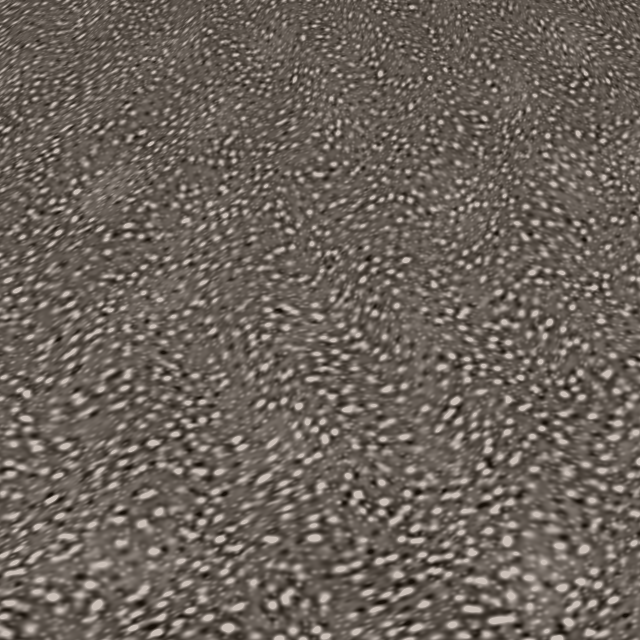
Write a Shadertoy shader that draws this texture.

```glsl
// A woven carpet seen at a slant: soft, tilted tufts that shrink with distance.
// Tufts are cellular noise: each cell scatters one bright or dark bump with an
// opposite rim, laid on a receding ground plane and toned from brown to beige.

const vec3  DARK_BROWN  = vec3(0.22, 0.19, 0.16);
const vec3  LIGHT_BEIGE = vec3(0.68, 0.64, 0.61);
const float HORIZON      = 1.55;             // height of the vanishing line
const float FORESHORTEN  = 0.70;             // how fast rows crowd together
const float TILT         = 0.38;             // tuft direction in radians
const vec2  TUFT_DENSITY = vec2(58.0, 88.0); // cells along and across a tuft
const float BUMP_FALLOFF = 4.0;
const float WARP_SIZE    = 0.007;
const float FIBRE_SCALE  = 1.9;
const float FIBRE_AMOUNT = 0.28;
const float PATCH_SCALE  = 0.09;
const float PATCH_AMOUNT = 0.10;
const vec2  TONE_RANGE     = vec2(0.48, 0.37); // near, far
const vec2  CONTRAST_RANGE = vec2(1.05, 0.58); // near, far

vec3 hash3(vec2 cell) {
    vec3 p = fract(cell.xyx * vec3(0.1031, 0.1030, 0.0973));
    p += dot(p, p.yxz + 33.33);
    return fract((p.xxy + p.yzz) * p.zyx);
}

// Sum of rimmed bumps, one at a random place in every cell; mean is zero.
float tufts(vec2 p) {
    vec2 cell = floor(p);
    float sum = 0.0;
    for (int j = -2; j <= 2; j++) {
        for (int i = -2; i <= 2; i++) {
            vec2 neighbour = cell + vec2(i, j);
            vec3 rnd = hash3(neighbour);
            vec2 offset = p - neighbour - rnd.xy;
            float u = BUMP_FALLOFF * dot(offset, offset);
            sum += mix(-0.6, 1.6, rnd.z) * (1.0 - u) * exp(-u);
        }
    }
    return sum;
}

// Canvas to ground plane: columns converge and rows crowd toward the horizon.
vec2 groundPlane(vec2 uv) {
    float nearness = HORIZON - uv.y;
    float rowPower = 1.0 - FORESHORTEN;
    return vec2(uv.x / nearness, -pow(nearness, rowPower) / rowPower);
}

// Layered sines that let the tuft direction wander.
vec2 wander(vec2 p) {
    return WARP_SIZE * vec2(sin(23.0 * p.y + 3.0 * sin(9.0 * p.x)),
                            sin(27.0 * p.x + 2.0 * sin(11.0 * p.y)));
}

void mainImage(out vec4 fragColor, in vec2 fragCoord) {
    vec2 uv = fragCoord / iResolution.y;
    uv.x -= 0.5 * iResolution.x / iResolution.y;

    // Lay out and turn the weave
    vec2 ground = groundPlane(uv);
    ground += wander(ground);
    float c = cos(TILT), s = sin(TILT);
    vec2 weave = mat2(c, -s, s, c) * ground * TUFT_DENSITY;

    // Main tufts, finer fibres and broad worn patches
    float relief = tufts(weave)
                 + FIBRE_AMOUNT * tufts(weave * FIBRE_SCALE + 17.3)
                 + PATCH_AMOUNT * tufts(weave * PATCH_SCALE + 41.7);

    // Contrast and brightness fade with distance
    float tone = mix(TONE_RANGE.x, TONE_RANGE.y, uv.y * uv.y)
               + relief * mix(CONTRAST_RANGE.x, CONTRAST_RANGE.y, uv.y);
    tone = clamp(tone, -0.28, 1.25);

    fragColor = vec4(mix(DARK_BROWN, LIGHT_BEIGE, tone), 1.0);
}
```
